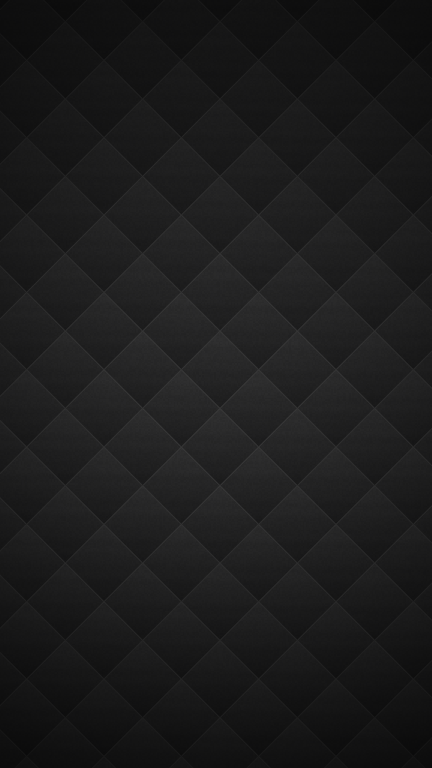
Give the GLSL for this pattern, as a Shadertoy shader.

```glsl
// Dark quilted wall of diamond tiles, each fading from charcoal at its top
// to near black at its bottom, with hairline seams and a soft vignette.
// Diagonal fract coordinates make the tiles; sines and a hash add the wear.

const float TILE = 0.1007;                  // diamond height / canvas height
const vec2 ANCHOR = vec2(0.0052, 0.0690);   // one seam crossing, from centre
const float SEAM_HALF_WIDTH = 0.0007;
const vec3 TILE_TOP = vec3(0.188, 0.188, 0.190);
const vec3 TILE_BOTTOM = vec3(0.112, 0.112, 0.114);
const vec3 SEAM_COLOR = vec3(0.245);

float hash(vec2 cell) {
    vec3 h = fract(cell.xyx * vec3(0.1031, 0.1030, 0.0973));
    h += dot(h, h.yzx + 33.33);
    return fract((h.x + h.y) * h.z);
}

// Position inside a diamond, measured along its two diagonal sides.
vec2 diamondCoords(vec2 p, float size) {
    vec2 q = p / size;
    return fract(vec2(q.y + q.x, q.y - q.x));
}

// Distance to the nearest diamond side, in canvas heights.
float seamDistance(vec2 cell, float size) {
    vec2 side = min(cell, 1.0 - cell);
    return min(side.x, side.y) * size * inversesqrt(2.0);
}

// Antialiased line coverage; keeps its weight when thinner than a pixel.
float lineCoverage(float dist, float halfWidth, float pixel) {
    float outer = halfWidth + 0.5 * pixel;
    float inner = max(halfWidth - 0.5 * pixel, 0.0);
    float weight = min(1.0, 2.0 * halfWidth / pixel);
    return weight * (1.0 - smoothstep(inner, outer, dist));
}

// Faint uneven horizontal bands.
float bands(vec2 p, float frequency) {
    float a = sin(p.y * frequency + 0.6 * sin(p.x * 9.0));
    float b = sin(p.y * frequency * 0.61 + 1.7 + sin(p.x * 5.0));
    return 0.5 * (a + b);
}

// Fine grain on a fixed grid of the canvas.
float grain(vec2 p, float rows) {
    return hash(floor(p * rows) + rows) - 0.5;
}

float vignette(vec2 centered, vec2 falloff) {
    return exp(-dot(centered * centered, falloff));
}

void mainImage(out vec4 fragColor, in vec2 fragCoord) {
    float pixel = 1.0 / iResolution.y;
    vec2 uv = fragCoord / iResolution.xy;
    vec2 p = (fragCoord - 0.5 * iResolution.xy) * pixel;

    // Tile shading
    vec2 cell = diamondCoords(p - ANCHOR, TILE);
    float height = 0.5 * (cell.x + cell.y);
    vec3 color = mix(TILE_BOTTOM, TILE_TOP, height);

    // Wear
    color *= 1.0 + 0.025 * bands(p, 370.0) + 0.09 * grain(p, 512.0);

    // Seams
    float seam = lineCoverage(seamDistance(cell, TILE), SEAM_HALF_WIDTH, pixel);
    color = mix(color, SEAM_COLOR, 0.65 * seam);

    // Light
    color *= vignette(uv - vec2(0.5, 0.495), vec2(1.2, 3.3));
    fragColor = vec4(color, 1.0);
}
```
